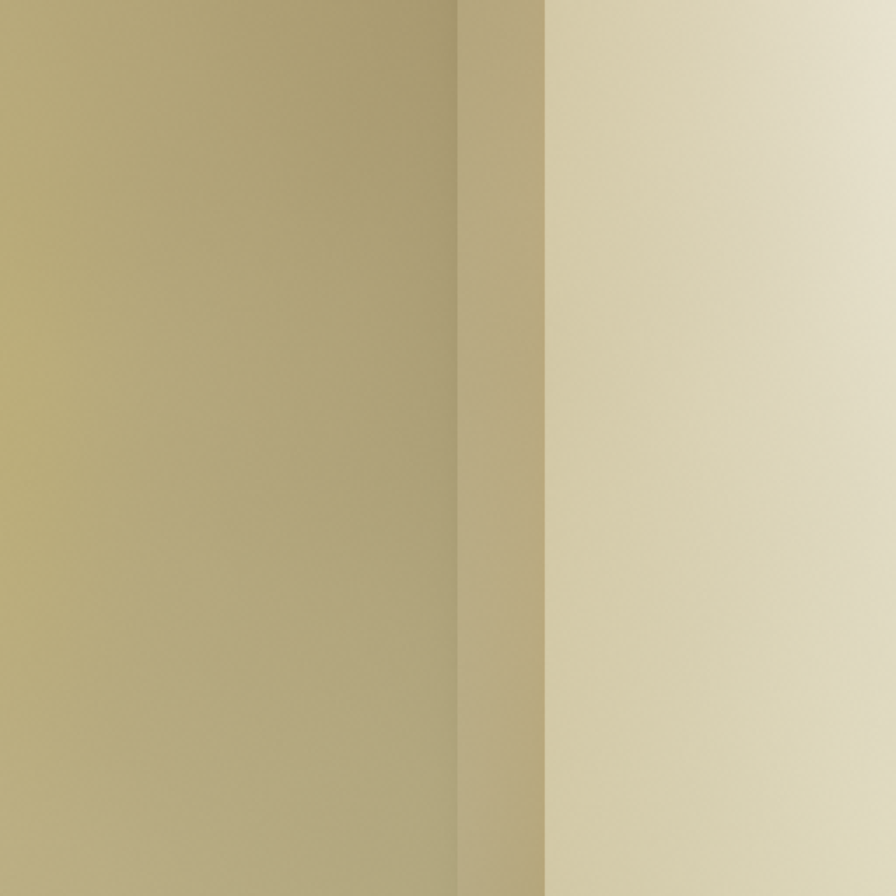
Write a Shadertoy shader that draws this background.

```glsl
#define CORNER_X 0.5105
#define EDGE_X 0.608
#define EDGE_SOFTNESS 0.0013
#define MOTTLE_AMOUNT 0.006
#define GRAIN_AMOUNT 0.006
#define GRAIN_CELLS 256.0

float hash(vec2 cell) {
    vec3 q = fract(cell.xyx * 0.1031);
    q += dot(q, q.yzx + 33.33);
    return fract((q.x + q.y) * q.z);
}

// Broad, uneven plaster tone from layered sines
float mottle(vec2 p) {
    float sum = 0.0, weight = 0.5;
    for (int i = 0; i < 4; i++) {
        sum += weight * sin(p.x * 7.0 + 1.7 * sin(p.y * 5.0 + float(i)))
                      * cos(p.y * 9.0 + 1.3 * sin(p.x * 4.0));
        p = mat2(1.2, 0.9, -0.9, 1.2) * p + 2.3;
        weight *= 0.55;
    }
    return sum;
}

// Blend of four corner colours
vec3 bilinear(vec3 bottomLeft, vec3 bottomRight, vec3 topLeft, vec3 topRight, vec2 t) {
    return mix(mix(bottomLeft, bottomRight, t.x), mix(topLeft, topRight, t.x), t.y);
}

float edgeMask(float x, float edge) {
    return smoothstep(-EDGE_SOFTNESS, EDGE_SOFTNESS, x - edge);
}

vec3 shadedWall(vec2 p) {
    vec2 t = vec2(clamp(p.x / CORNER_X, 0.0, 1.0), p.y);
    vec3 wall = bilinear(vec3(0.730, 0.680, 0.515), vec3(0.698, 0.657, 0.500),
                         vec3(0.715, 0.658, 0.480), vec3(0.662, 0.602, 0.440), t);
    // Warm reflection along the left side
    vec2 warm = (p - vec2(0.0, 0.52)) / vec2(0.12, 0.36);
    wall += vec3(0.012, 0.010, -0.018) * exp(-dot(warm, warm));
    // Dim fold beside the corner
    wall -= 0.016 * exp(-max(CORNER_X - p.x, 0.0) / 0.012);
    return wall;
}

vec3 pillarFace(vec2 p) {
    float across = clamp((p.x - CORNER_X) / (EDGE_X - CORNER_X), 0.0, 1.0);
    vec3 face = bilinear(vec3(0.718, 0.670, 0.520), vec3(0.712, 0.655, 0.490),
                         vec3(0.708, 0.650, 0.490), vec3(0.722, 0.660, 0.500),
                         vec2(across, p.y));
    face += 0.010 * sin(3.14159 * p.y);
    // Warm rim at the outer edge
    face += vec3(0.004, -0.008, -0.022) * exp(-max(EDGE_X - p.x, 0.0) / 0.004);
    return face;
}

vec3 litWall(vec2 p) {
    float across = clamp((p.x - EDGE_X) / (1.0 - EDGE_X), 0.0, 1.0);
    vec3 wall = bilinear(vec3(0.822, 0.785, 0.650), vec3(0.872, 0.850, 0.745),
                         vec3(0.830, 0.788, 0.655), vec3(0.892, 0.868, 0.785),
                         vec2(across, p.y));
    // Window glow from the upper right
    vec2 glow = (p - vec2(1.03, 0.98)) / vec2(0.16, 0.38);
    wall += vec3(0.018, 0.022, 0.030) * exp(-dot(glow, glow));
    return wall;
}

void mainImage(out vec4 fragColor, in vec2 fragCoord) {
    vec2 p = fragCoord / iResolution.xy;

    vec3 color = mix(shadedWall(p), pillarFace(p), edgeMask(p.x, CORNER_X));
    color = mix(color, litWall(p), edgeMask(p.x, EDGE_X));

    // Surface unevenness and fine grain
    color += MOTTLE_AMOUNT * mottle(p);
    color += GRAIN_AMOUNT * (hash(floor(p * GRAIN_CELLS)) - 0.5);

    fragColor = vec4(clamp(color, 0.0, 1.0), 1.0);
}
```
